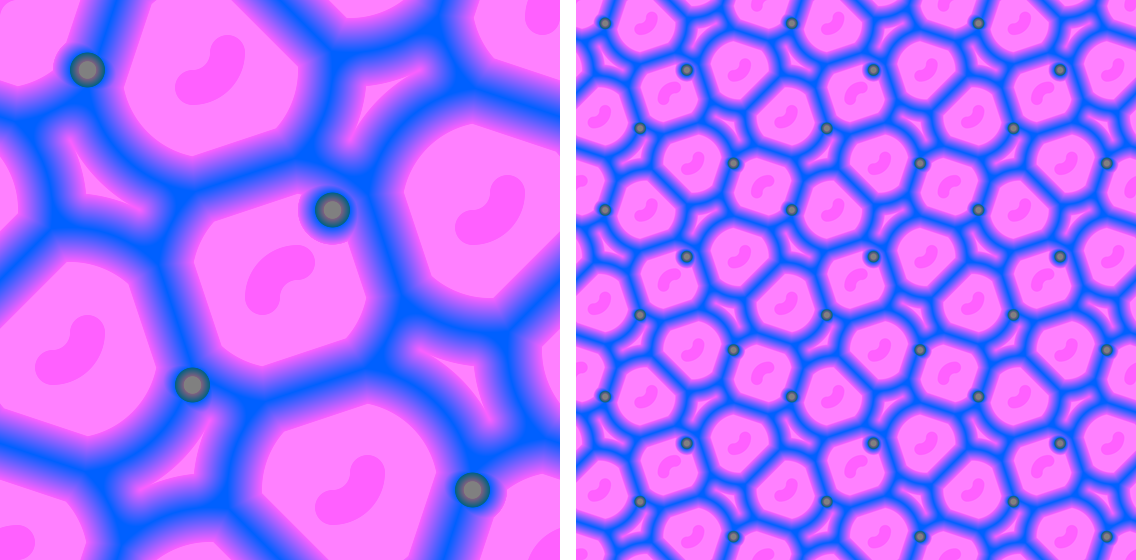
Left: one tile. Right: repeated 3 by 3.
This pattern is drawn by a WebGL 1 fragment shader. Its source:

```glsl
precision highp float;
// Tissue of six rounded cells on a wrapping grid of 16 units, each with a
// bent nucleus. Red ramps up with the distance from the cell walls; three
// sided gaps open between the cells, and small grey granules lie on the walls.
uniform vec2 u_resolution;

const float GRID = 16.0;
const float CELL_RADIUS = 3.5;
const float GRANULE_RADIUS = 0.5;
const float LOW_GREEN = 0.376;
const float HIGH_GREEN = 0.502;

// Shortest offset on the torus
vec2 wrapOffset(vec2 d) {
  return d - GRID * floor(d / GRID + 0.5);
}

// Two diagonal rows of three cells, leaning opposite ways
vec2 cellSite(float row, float k) {
  return 8.0 * row + k * vec2(6.0, 4.0 * row - 2.0);
}

// Four granules at the corners of a skewed quadrilateral
vec2 granuleSite(float a, float b) {
  return vec2(2.5, 14.0) + a * vec2(3.0, -9.0) + b * vec2(7.0, -4.0) + a * b;
}

// Quarter ring with round ends, bulging to the upper left
float nucleusDistance(vec2 p) {
  vec2 q = p - vec2(0.5, -0.5);
  float ends = min(length(q - vec2(-1.0, 0.0)), length(q - vec2(0.0, 1.0)));
  float bend = abs(length(q) - 1.0);
  return (q.x < 0.0 && q.y > 0.0 ? bend : ends) - 0.5;
}

// Offset to the nearest cell in xy, its nucleus orientation in z
vec3 nearestCell(vec2 p) {
  vec3 best = vec3(GRID, GRID, 1.0);
  for (int j = 0; j < 2; j++) {
    for (int i = -1; i <= 1; i++) {
      vec2 d = wrapOffset(cellSite(float(j), float(i)) - p);
      if (length(d) < length(best.xy)) best = vec3(d, i == 0 ? -1.0 : 1.0);
    }
  }
  return best;
}

// Distance from the walls: straight borders and rims inside the cells,
// a rounded intersection of the cell exteriors in the gaps
float wallDistance(vec2 p, vec2 nearest) {
  float inside = CELL_RADIUS - length(nearest);
  float shade = 0.0;
  float border = GRID;
  for (int j = 0; j < 2; j++) {
    for (int i = -1; i <= 1; i++) {
      vec2 d = wrapOffset(cellSite(float(j), float(i)) - p);
      float lack = max(1.0 + CELL_RADIUS - length(d), 0.0);
      shade += lack * lack;
      vec2 between = d - nearest;
      float gap = length(between);
      if (gap > 0.01) {
        border = min(border, dot(0.5 * (d + nearest), between) / gap);
      }
    }
  }
  return inside > 0.0 ? min(inside, border) : 1.0 - sqrt(shade);
}

float granuleDistance(vec2 p) {
  float best = GRID;
  for (int b = 0; b < 2; b++) {
    for (int a = 0; a < 2; a++) {
      vec2 d = wrapOffset(granuleSite(float(a), float(b)) - p);
      best = min(best, length(d));
    }
  }
  return best;
}

void main() {
  vec2 p = GRID * gl_FragCoord.xy / u_resolution;
  float pixel = GRID / min(u_resolution.x, u_resolution.y);

  vec3 cell = nearestCell(p);
  float granule = granuleDistance(p);

  // Walls, with a dark halo around each granule
  float halo = granule / GRANULE_RADIUS - 1.0;
  float ramp = min(wallDistance(p, cell.xy), halo);
  float plateau = smoothstep(1.0 - pixel, 1.0, ramp);

  // Nucleus
  float nucleus = nucleusDistance(cell.xy * cell.z);
  plateau *= smoothstep(-0.5 * pixel, 0.5 * pixel, nucleus);
  vec3 tissue = vec3(clamp(ramp, 0.0, 1.0),
                     mix(LOW_GREEN, HIGH_GREEN, plateau), 1.0);

  // Granule: a teal rim fading into a flat grey core
  float coreEdge = granule - 0.5 * GRANULE_RADIUS;
  float core = 1.0 - smoothstep(-0.5 * pixel, 0.5 * pixel, coreEdge);
  vec3 grain = vec3(clamp(-halo, 0.0, 0.5),
                    mix(LOW_GREEN, HIGH_GREEN, core), 0.5);

  float rim = granule - GRANULE_RADIUS;
  float outside = smoothstep(-0.5 * pixel, 0.5 * pixel, rim);
  gl_FragColor = vec4(mix(grain, tissue, outside), 1.0);
}
```
